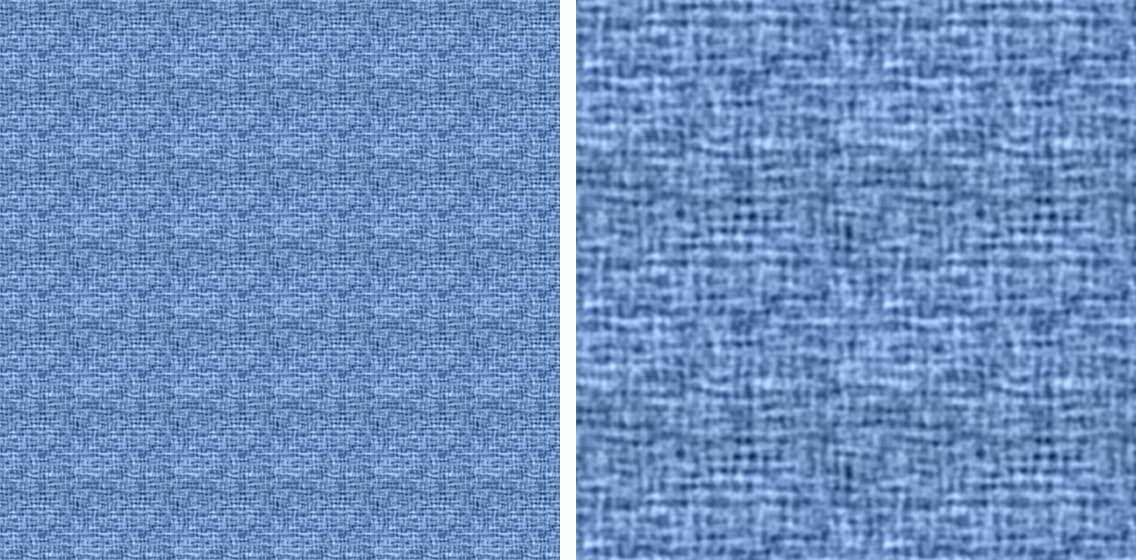
Left: the whole. Right: its middle third, enlarged.
A WebGL 1 fragment shader for this texture:

```glsl
precision highp float;

uniform vec2 u_resolution;

const float TAU = 6.2831853;

// Unit gradient at a lattice point
vec2 gradient(vec2 cell, float seed) {
  float h = fract(sin(dot(cell, vec2(127.1, 311.7)) + seed * 74.7) * 4375.85);
  return vec2(cos(TAU * h), sin(TAU * h));
}

// Gradient noise that wraps once per tile, with the given cells per tile
float tileNoise(vec2 tile, vec2 cells, float seed) {
  vec2 p = tile * cells;
  vec2 i = floor(p);
  vec2 f = p - i;
  vec2 s = f * f * f * (f * (f * 6.0 - 15.0) + 10.0);
  vec2 lo = mod(i, cells);
  vec2 hi = mod(i + 1.0, cells);
  float a = dot(gradient(lo, seed), f);
  float b = dot(gradient(vec2(hi.x, lo.y), seed), f - vec2(1.0, 0.0));
  float c = dot(gradient(vec2(lo.x, hi.y), seed), f - vec2(0.0, 1.0));
  float d = dot(gradient(hi, seed), f - 1.0);
  return mix(mix(a, b, s.x), mix(c, d, s.x), s.y);
}

// Crossed threads: ribs of uneven strength with dark pits between them
float weave(vec2 tile) {
  vec2 wobble = vec2(tileNoise(tile, vec2(10.0, 8.0), 1.0),
                     tileNoise(tile, vec2(9.0, 7.0), 2.0));
  vec2 rib = cos(TAU * (tile * vec2(21.0, 15.0) + 0.5 * wobble));
  vec2 strength = vec2(0.45, 0.7)
                + 1.3 * vec2(tileNoise(tile, vec2(10.0, 6.0), 3.0),
                             tileNoise(tile, vec2(7.0, 8.0), 4.0));
  float pit = (1.0 - rib.x) * (1.0 - rib.y) - 1.0;
  return 0.065 * dot(rib, strength) - 0.022 * pit;
}

// Long dashes along both thread directions, and fine fibre grain
float fibres(vec2 tile) {
  float weft = tileNoise(tile, vec2(11.0, 32.0), 5.0);
  float warp = tileNoise(tile, vec2(42.0, 11.0), 6.0);
  float grain = tileNoise(tile, vec2(45.0, 36.0), 7.0);
  return 0.25 * weft + 0.17 * warp + 0.16 * grain;
}

// Uneven wear: streaked picks, streaked ends and soft patches
float wear(vec2 tile) {
  float picks = tileNoise(tile, vec2(3.0, 13.0), 10.0);
  float ends = tileNoise(tile, vec2(17.0, 3.0), 11.0);
  float patches = tileNoise(tile, vec2(5.0, 4.0), 8.0);
  return 0.09 * picks + 0.06 * ends + 0.09 * patches
       - 0.012 * cos(TAU * (tile.y - 0.78));
}

void main() {
  vec2 tile = gl_FragCoord.xy / u_resolution * vec2(5.6, 7.0);
  float shade = weave(tile) + fibres(tile) + wear(tile);

  // Faint bluer dye band across each repeat
  float dye = 0.4 * cos(TAU * (tile.y - 0.36))
            + 0.9 * tileNoise(tile, vec2(4.0, 5.0), 9.0);

  vec3 denim = vec3(0.425, 0.555, 0.747);
  vec3 color = denim + shade + dye * vec3(-0.012, -0.01, 0.016);
  gl_FragColor = vec4(clamp(color, 0.0, 1.0), 1.0);
}
```
